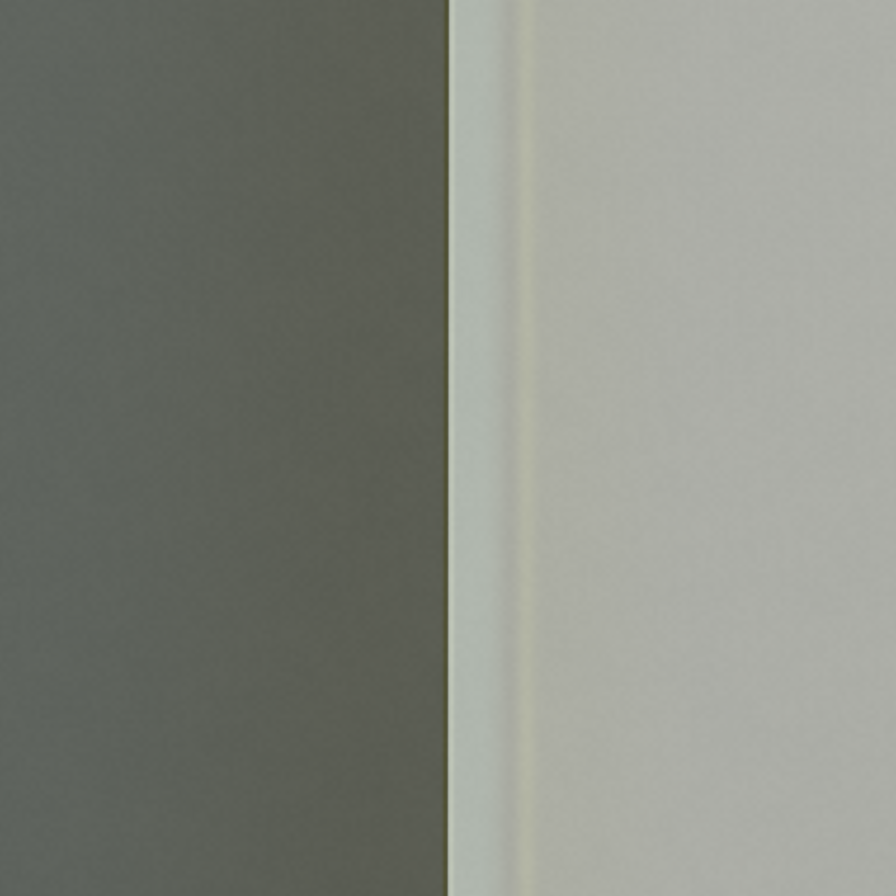
Reproduce this texture procedurally as a three.js fragment shader.

```glsl
varying vec2 vUv;

float hash(vec2 p) {
  return fract(sin(dot(p, vec2(127.1, 311.7))) * 43758.5453);
}

float valueNoise(vec2 p) {
  vec2 cell = floor(p);
  vec2 f = fract(p);
  f = f * f * (3.0 - 2.0 * f);
  float low = mix(hash(cell), hash(cell + vec2(1.0, 0.0)), f.x);
  float high = mix(hash(cell + vec2(0.0, 1.0)), hash(cell + vec2(1.0, 1.0)), f.x);
  return mix(low, high, f.y);
}

// Soft vertical band with a bell-shaped profile
float band(float x, float center, float width) {
  float d = (x - center) / width;
  return exp(-d * d);
}

vec3 shadedWall(vec2 uv, float edge) {
  vec3 cool = vec3(0.372, 0.392, 0.368);
  vec3 warm = vec3(0.357, 0.367, 0.328);
  vec3 color = mix(cool, warm, smoothstep(0.0, 0.46, uv.x));
  color += 0.008 * (uv.y - 0.5);
  // Olive fringe beside the corner
  return mix(color, vec3(0.30, 0.30, 0.16), 0.8 * band(uv.x, edge - 0.003, 0.0028));
}

vec3 litWall(vec2 uv, float edge) {
  vec3 strip = vec3(0.688, 0.715, 0.680);
  vec3 plain = mix(vec3(0.672, 0.680, 0.640), vec3(0.675, 0.682, 0.655),
                   smoothstep(0.60, 0.80, uv.x));
  vec3 color = mix(strip, plain, smoothstep(0.535, 0.575, uv.x));
  // Highlight, shallow groove and warm ridge
  color += vec3(0.055, 0.055, 0.035) * band(uv.x, edge + 0.004, 0.003);
  color -= vec3(0.012, 0.014, 0.010) * band(uv.x, 0.568, 0.009);
  color += vec3(0.030, 0.030, 0.004) * band(uv.x, 0.588, 0.010);
  return color + 0.008 * (uv.y - 0.5) * smoothstep(0.6, 1.0, uv.x);
}

void main() {
  float edge = mix(0.4998, 0.5012, vUv.y);
  float lit = smoothstep(edge - 0.0015, edge + 0.0015, vUv.x);
  vec3 color = mix(shadedWall(vUv, edge), litWall(vUv, edge), lit);

  // Faint mottling and fine grain
  float mottle = valueNoise(vUv * 24.0) - 0.5;
  float grain = valueNoise(vUv * 190.0) - 0.5;
  color += 0.006 * mottle * vec3(1.0, 0.8, 0.6) + 0.012 * grain;

  gl_FragColor = vec4(color, 1.0);
}
```
